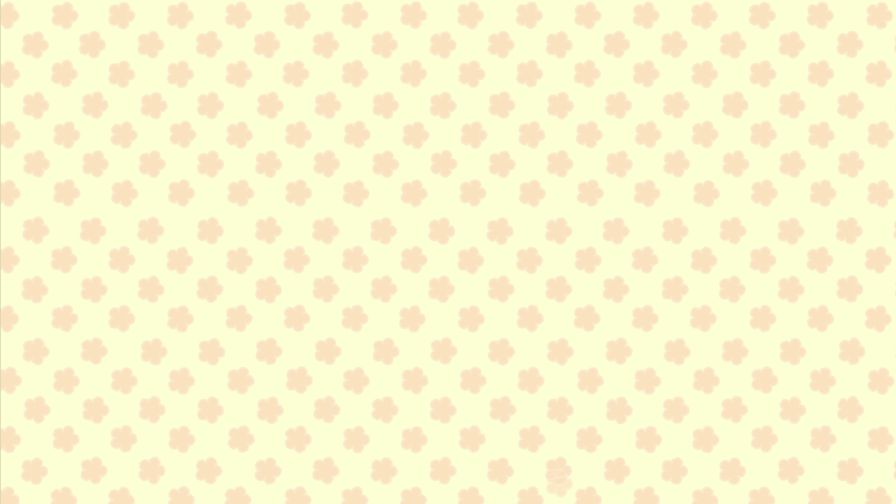
Reproduce this pattern procedurally as a WebGL 1 fragment shader.

```glsl
precision mediump float;
// Staggered rows of small five-petal flowers in peach on pale cream.
// Each row finds its nearest flower; a folded distance function shapes
// the petals, and gradient noise roughens their pale, soft rims.

uniform vec2 u_resolution;

float hash(vec2 p) {
  p = fract(p * vec2(0.1031, 0.1137));
  p += dot(p, p.yx + 33.3);
  return fract((p.x + p.y) * p.x * 7.31);
}

vec2 gradient(vec2 cell) {
  float a = 6.2832 * hash(cell);
  return vec2(cos(a), sin(a));
}

float gradientNoise(vec2 p) {
  vec2 i = floor(p), f = fract(p);
  vec2 s = f * f * f * (f * (f * 6.0 - 15.0) + 10.0);
  vec2 e = vec2(1.0, 0.0);
  float low = mix(dot(gradient(i), f), dot(gradient(i + e.xy), f - e.xy), s.x);
  float high = mix(dot(gradient(i + e.yx), f - e.yx),
                   dot(gradient(i + e.xx), f - e.xx), s.x);
  return mix(low, high, s.y);
}

// Distance to five round petals joined by a central disc.
float flower(vec2 p) {
  float sector = 6.2832 / 5.0;
  float a = atan(p.y, p.x + 0.0001) - 0.05;
  a = mod(a + 0.5 * sector, sector) - 0.5 * sector;
  float r = length(p);
  vec2 q = r * vec2(cos(a), sin(a));
  return min(length(q - vec2(6.9, 0.0)) - 5.0, r - 7.6);
}

// Distance to the nearest flower in the whole field.
float flowerField(vec2 p) {
  float d = 100.0;
  for (int i = 0; i < 17; i++) {
    float row = float(i);
    float band = floor((row + 1.0) / 4.0);
    // Rows come in bands of four, with uneven gaps between the bands.
    float y = 13.0 + 25.1 * row + 2.0 * step(3.0, row) + 7.0 * step(7.0, row)
            + 3.0 * step(11.0, row) + 2.0 * step(15.0, row);
    float x = 4.6 + 24.9 * mod(row, 2.0) + 1.5 * mod(band, 2.0);
    float column = floor((p.x - x) / 49.87 + 0.5);
    vec2 id = vec2(column + 5.0, row + 3.0);
    vec2 jitter = vec2(hash(id), hash(id + 40.0)) - 0.5;
    vec2 center = vec2(x + 49.87 * column, y) + jitter * vec2(1.6, 0.8);
    d = min(d, flower(p - center));
  }
  return d;
}

// Lays a flower over the ground: soft rim first, then the deeper core.
vec3 paint(vec3 ground, float d, float pixel) {
  float soft = max(0.9, 0.6 * pixel);
  vec3 c = mix(ground, vec3(0.98, 0.91, 0.80),
               1.0 - smoothstep(-soft, soft, d - 0.2));
  return mix(c, vec3(0.98, 0.885, 0.75),
             1.0 - smoothstep(-soft, soft, d + 1.4));
}

void main() {
  // The canvas is 768 units wide, with y running down from the top.
  float pixel = 768.0 / u_resolution.x;
  vec2 p = vec2(gl_FragCoord.x, u_resolution.y - gl_FragCoord.y) * pixel;
  float rough = 0.6 * gradientNoise(p * 0.3);

  vec3 cream = vec3(0.99, 1.0, 0.83);
  vec3 color = paint(cream, flowerField(p) + rough, pixel);

  // One misprinted flower: a faded double below it and pale streaks.
  vec2 q = p - vec2(479.0, 414.5);
  color = mix(color, paint(color, flower(q) + rough, pixel), 0.75);
  float streak = smoothstep(0.5, 0.95, sin(q.y * 0.9 + q.x * 0.15));
  streak *= 1.0 - smoothstep(6.0, 11.0, length(q + vec2(0.0, 6.0)));
  color = mix(color, vec3(0.99, 0.95, 0.83), 0.5 * streak);

  // Thin worn line along the left edge.
  float edge = 1.0 - smoothstep(0.4, 0.4 + pixel, p.x);
  color = mix(color, vec3(0.84, 0.83, 0.66), 0.7 * edge);

  gl_FragColor = vec4(color, 1.0);
}
```
